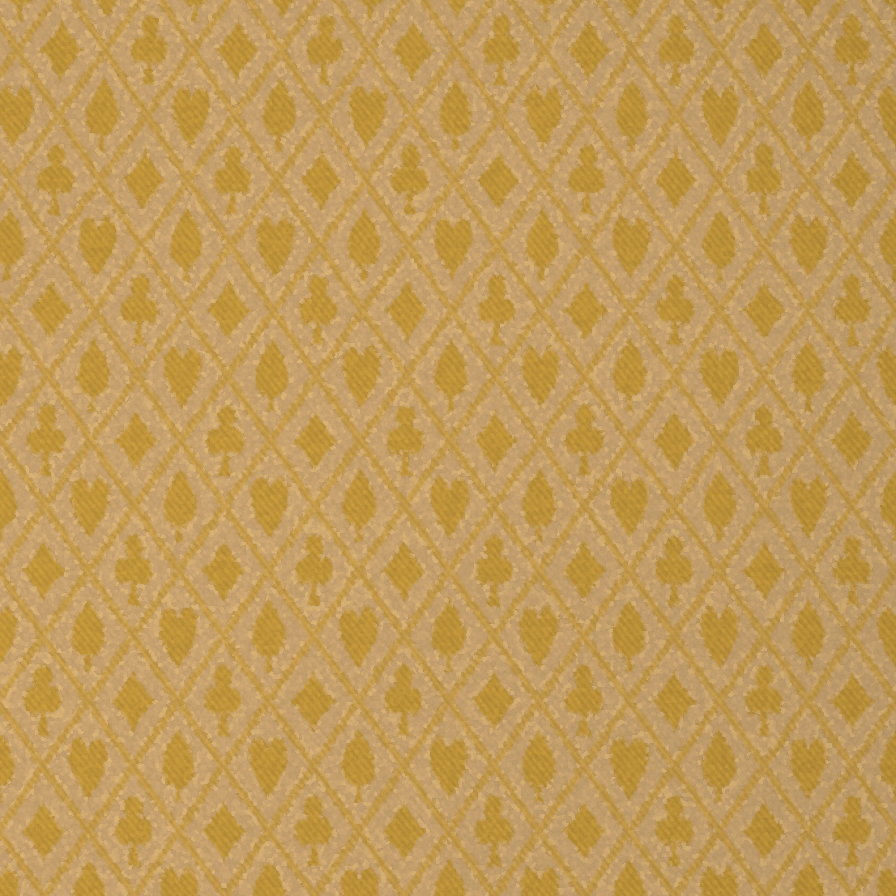
Give the GLSL for this pattern, as a WebGL 2 fragment shader.

```glsl
#version 300 es
precision highp float;
// Woven gold damask: a diagonal trellis whose cells hold four alternating card suits.

uniform vec2 u_resolution;
out vec4 fragColor;

const vec2 CELL = vec2(0.0983, 0.1453);    // full width and height of a trellis cell
const vec2 ANCHOR = vec2(0.4597, 0.056);   // centre of one diamond, measured from top left
const float LINE_HALF = 0.082;             // in half cell widths, like the suit shapes
const float EDGE_SOFT = 0.035;
const float EDGE_RAGGED = 0.07;
const float FLECKS = 210.0;                // thread flecks across the canvas
const float TWILL = 120.0;                 // twill ribs across the canvas
const vec3 GROUND = vec3(0.765, 0.622, 0.425);
const vec3 GOLD = vec3(0.735, 0.568, 0.222);
const vec3 TRELLIS = vec3(0.752, 0.588, 0.270);
const vec3 PALE = vec3(0.845, 0.700, 0.430);
const float TAU = 6.2831853;

vec2 hash2(vec2 p) {
  vec3 h = fract(p.xyx * vec3(0.1031, 0.1030, 0.0973));
  h += dot(h, h.yzx + 33.33);
  return fract((h.xx + h.yz) * h.zy);
}

// Cellular noise: x is the distance to the nearest fleck, y its random tone.
vec2 cellular(vec2 p) {
  vec2 base = floor(p), best = vec2(8.0, 0.0);
  for (int j = -1; j <= 1; j++)
    for (int i = -1; i <= 1; i++) {
      vec2 id = base + vec2(i, j);
      vec2 jitter = hash2(id);
      float d = length(id + jitter - p);
      if (d < best.x) best = vec2(d, hash2(id + 71.0).x);
    }
  return best;
}

float ellipse(vec2 p, vec2 r) {
  return (length(p / r) - 1.0) * min(r.x, r.y);
}

float stem(vec2 p, float top, float foot, float flare) {
  float t = clamp((top - p.y) / (top - foot), 0.0, 1.0);
  return max(abs(p.x) - 0.05 - flare * t * t, max(p.y - top, foot - p.y));
}

float diamond(vec2 p) {
  p = abs(p) / vec2(0.47, 0.66);
  return (p.x + p.y - 1.0 + 0.3 * p.x * p.y) * 0.36;
}

float heart(vec2 p) {
  float x = abs(p.x);
  float rise = min((p.y + 0.72) / 0.95, 1.0);
  float side = x - 0.41 * sin(rise * TAU * 0.25);
  float crown = p.y - 0.40 - 0.24 * sin(min(x / 0.41, 1.0) * TAU * 0.5);
  return max(side, crown * 0.6) * 0.9;
}

float spade(vec2 p) {
  float y = p.y + 0.02;
  float tip = abs(p.x) - 0.36 * cos(min(y / 0.84, 1.4) * TAU * 0.25);
  float leaf = y > 0.0 ? tip * 0.9 : ellipse(vec2(p.x, y), vec2(0.36, 0.46));
  return min(leaf, stem(p, -0.40, -0.80, 0.02));
}

float club(vec2 p) {
  float top = ellipse(p - vec2(0.0, 0.55), vec2(0.20, 0.25));
  float sides = ellipse(vec2(abs(p.x) - 0.20, p.y - 0.0), vec2(0.21, 0.29));
  float core = ellipse(p - vec2(0.0, 0.1), vec2(0.20, 0.42));
  return min(min(top, sides), min(core, stem(p, -0.2, -0.78, 0.09)));
}

void main() {
  vec2 uv = gl_FragCoord.xy / u_resolution;
  vec2 pos = vec2(uv.x, 1.0 - uv.y);

  // Slack cloth: the left side drifts sideways toward the bottom.
  float drift = (0.005 - 0.025 * sin(2.0 * pos.y)) * max(0.0, 1.0 - pos.x / 0.85);
  vec2 g = (pos - ANCHOR - vec2(drift, 0.0)) / CELL;

  // Diagonal lattice: integer pairs are cell centres, halves are trellis lines.
  vec2 diag = vec2(g.y + g.x, g.y - g.x);
  vec2 id = round(diag);
  vec2 local = diag - id;
  float aspect = CELL.y / CELL.x;
  vec2 q = vec2(local.x - local.y, -(local.x + local.y) * aspect);

  // Parity of the two diagonal indices picks the suit.
  vec2 odd = mod(id, 2.0);
  float suit = odd.x < 0.5 ? (odd.y < 0.5 ? diamond(q) : heart(q))
                           : (odd.y < 0.5 ? spade(q) : club(q));
  float slope = 0.5 * sqrt(1.0 + 1.0 / (aspect * aspect));
  vec2 toLine = (0.5 - abs(local)) / slope;
  float line = min(toLine.x, toLine.y) - LINE_HALF;

  // Thread texture roughens every edge.
  vec2 fleck = cellular(uv * FLECKS);
  float rag = (fleck.y - 0.5) * EDGE_RAGGED;
  float soft = EDGE_SOFT + 1.5 / (u_resolution.x * CELL.x);
  float inSuit = 1.0 - smoothstep(-soft, soft, suit + rag);
  float inLine = 1.0 - smoothstep(-soft, soft, line + rag);
  float border = min(abs(suit - 0.07), abs(line - 0.05));
  float halo = (1.0 - smoothstep(0.02, 0.09, border)) * smoothstep(0.55, 0.95, fleck.y);

  vec3 color = mix(GROUND, TRELLIS, inLine * 0.92);
  color = mix(color, GOLD, inSuit);
  color = mix(color, PALE, halo * 0.5 * (1.0 - inSuit));

  // Weave grain, twill ribs and broad uneven light.
  float twill = sin(TAU * TWILL * (uv.x + 0.8 * uv.y));
  float grain = (fleck.y - 0.5) * 0.065 + (0.45 - fleck.x) * 0.045;
  float light = 0.012 * sin(4.0 * uv.x + 1.0) + 0.008 * sin(5.0 * uv.y - 3.0 * uv.x);
  float corner = 0.07 * smoothstep(0.55, 1.3, length(uv - vec2(0.2, 0.4)));
  color *= 1.0 + grain + light - corner + twill * mix(0.008, 0.03, max(inSuit, inLine));
  fragColor = vec4(color, 1.0);
}
```
